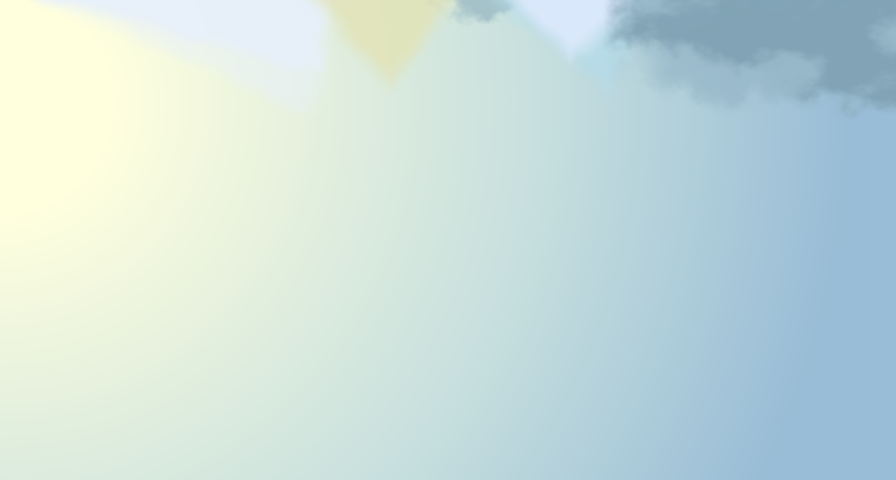
Give the GLSL for this background, as a Shadertoy shader.

```glsl
// A pale sunlit sky fading to blue, with soft painted clouds along the top edge.

float hash(vec2 p) {
    p = fract(p * vec2(0.1031, 0.1137));
    p += dot(p, p.yx + 33.33);
    return fract((p.x + p.y) * p.x * 7.3);
}

float valueNoise(vec2 p) {
    vec2 cell = floor(p), f = fract(p);
    f = f * f * (3.0 - 2.0 * f);
    float low = mix(hash(cell), hash(cell + vec2(1, 0)), f.x);
    float high = mix(hash(cell + vec2(0, 1)), hash(cell + vec2(1, 1)), f.x);
    return mix(low, high, f.y);
}

float fbm(vec2 p) {
    float sum = 0.0, amplitude = 0.5;
    for (int i = 0; i < 5; i++) {
        sum += amplitude * valueNoise(p);
        p = mat2(1.6, 1.2, -1.2, 1.6) * p + 7.1;
        amplitude *= 0.5;
    }
    return sum;
}

// Distance inside the edge running from a to b; positive above it
float aboveEdge(vec2 p, vec2 a, vec2 b) {
    vec2 along = normalize(b - a);
    vec2 q = p - a;
    return along.x * -q.y + along.y * q.x;
}

// Soft V shape hanging from the top edge
float wedge(vec2 p, float left, vec2 tip, float right, float soft) {
    float d = min(aboveEdge(p, vec2(left, 0.0), tip),
                  aboveEdge(p, tip, vec2(right, 0.0)));
    return smoothstep(-soft, soft, d);
}

float ellipse(vec2 p, vec2 centre, vec2 radius, float soft) {
    return 1.0 - smoothstep(1.0 - soft, 1.0 + soft, length((p - centre) / radius));
}

// Radial sky gradient around the sun at the left
vec3 skyColor(vec2 p) {
    const vec3 sunCream = vec3(1.0, 1.0, 0.87);
    const vec3 paleTeal = vec3(0.78, 0.875, 0.87);
    const vec3 hazeBlue = vec3(0.60, 0.74, 0.84);
    float d = length(p - vec2(0.0, 0.115));
    vec3 color = mix(sunCream, paleTeal, clamp((d - 0.12) / 0.48, 0.0, 1.0));
    return mix(color, hazeBlue, clamp((d - 0.60) / 0.35, 0.0, 1.0));
}

// Grey cloud bank at the upper right, with a ragged lower edge
vec3 addStormBank(vec3 color, vec2 p, float grain) {
    const vec3 slate = vec3(0.50, 0.635, 0.705);
    const vec3 mist = vec3(0.59, 0.72, 0.785);
    float skirt = ellipse(p, vec2(0.85, 0.065), vec2(0.13, 0.05), 0.3);
    color = mix(color, mist, 0.8 * skirt);
    float lowerEdge = mix(0.050, 0.122, smoothstep(0.68, 1.02, p.x));
    float body = smoothstep(-0.012, 0.014, lowerEdge - p.y);
    body *= smoothstep(0.672, 0.715, p.x + 0.15 * p.y);
    vec3 shade = mix(slate, mist, smoothstep(0.42, 0.72, grain));
    return mix(color, shade, 0.95 * body);
}

void mainImage(out vec4 fragColor, in vec2 fragCoord) {
    // Width is one unit; y runs down from the top edge
    vec2 p = vec2(fragCoord.x, iResolution.y - fragCoord.y) / iResolution.x;
    vec3 color = skyColor(p);

    // Brush-like displacement of the cloud outlines
    vec2 wobble = vec2(fbm(p * 22.0), fbm(p * 22.0 + 31.0)) - 0.48;
    vec2 soft = p + 0.025 * wobble;
    vec2 rough = p + 0.045 * (vec2(fbm(p * 38.0), fbm(p * 38.0 + 17.0)) - 0.48);

    // White cloud: faint veil, then bright core
    const vec3 cloudWhite = vec3(0.905, 0.94, 0.985);
    color = mix(color, cloudWhite, 0.50 * wedge(soft, 0.06, vec2(0.345, 0.125), 0.375, 0.014));
    color = mix(color, cloudWhite, 0.85 * wedge(soft, 0.07, vec2(0.352, 0.076), 0.365, 0.010));

    // Warm yellow cloud
    const vec3 straw = vec3(0.885, 0.89, 0.72);
    color = mix(color, straw, 0.85 * wedge(soft, 0.345, vec2(0.435, 0.092), 0.515, 0.015));

    // Small grey wisp, then the pale blue cloud and its halo
    const vec3 wispGrey = vec3(0.61, 0.73, 0.77);
    const vec3 haloCyan = vec3(0.71, 0.86, 0.915);
    const vec3 iceBlue = vec3(0.85, 0.91, 0.98);
    color = mix(color, wispGrey, 0.8 * ellipse(rough, vec2(0.54, 0.0), vec2(0.045, 0.016), 0.4));
    color = mix(color, haloCyan, 0.8 * wedge(soft, 0.555, vec2(0.675, 0.100), 0.73, 0.016));
    color = mix(color, iceBlue, wedge(soft, 0.575, vec2(0.632, 0.065), 0.71, 0.014));

    color = addStormBank(color, rough, fbm(p * vec2(18.0, 26.0) + 5.0));
    fragColor = vec4(color, 1.0);
}
```
